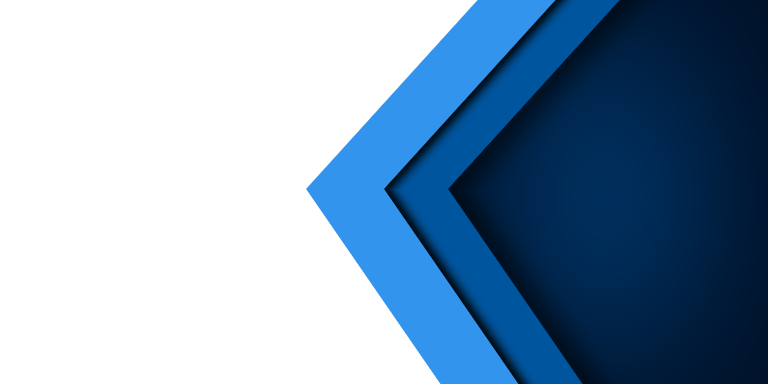
Reproduce this background procedurally as a Shadertoy shader.

```glsl
// Layered blue chevrons pointing left on white, with soft shadows and a dark glowing panel.

// Signed distance to a chevron opening to the right, positive inside.
float chevron(vec2 p, float tipX) {
    p -= vec2(tipX, 0.508);
    float upper = (p.x - 0.908 * p.y) / length(vec2(1.0, 0.908));
    float lower = (p.x + 0.689 * p.y) / length(vec2(1.0, 0.689));
    return min(upper, lower);
}

// Soft-edged coverage, one pixel wide.
float cover(float dist) {
    return clamp(dist * iResolution.y + 0.5, 0.0, 1.0);
}

// Shadow strength that fades with distance from an edge.
float shadow(float dist, float width) {
    float t = max(dist, 0.0) / width;
    return exp(-t * t);
}

void mainImage(out vec4 fragColor, in vec2 fragCoord) {
    vec2 p = fragCoord / iResolution.y;

    float outer = chevron(p, 0.797);
    float middle = chevron(p, 1.0);
    float inner = chevron(p, 1.167);

    // Flat light band on white
    vec3 color = mix(vec3(1.0), vec3(0.20, 0.58, 0.93), cover(outer));

    // Medium band with a tight shadow along its edge
    vec3 band = vec3(0.0, 0.335, 0.625) * (1.0 - 0.85 * shadow(middle, 0.022));
    color = mix(color, band, cover(middle));

    // Dark panel with a radial glow and a wide shadow
    float radius = length((p - vec2(1.57, 0.49)) * vec2(1.0, 0.72));
    vec3 panel = mix(vec3(0.0, 0.18, 0.36), vec3(0.0, 0.075, 0.17),
                     smoothstep(0.0, 0.56, radius));
    panel *= 1.0 - 0.5 * shadow(inner, 0.055);
    color = mix(color, panel, cover(inner));

    fragColor = vec4(color, 1.0);
}
```
